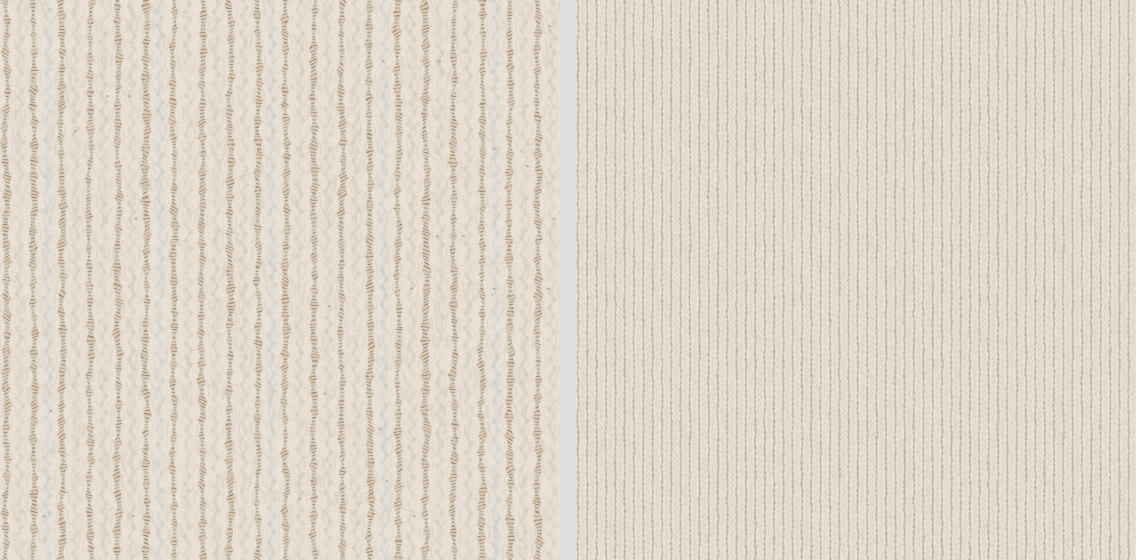
Left, the tile; right, the same tile 3 across and 3 down.
Write a three.js fragment shader that draws this texture.

```glsl
// Cream knitted cloth: wavy braids parted by narrow tan ladders of slanted stitches.
// Each ladder is a distance to a wandering line whose width swells to pointed knots;
// sheared wrapping noise gives the yarn grain, and a zigzag crease joins the braids.

varying vec2 vUv;

const float PI = 3.14159265;
const float COLUMNS = 20.0;        // ladders across
const float KNOTS = 32.0;          // swellings down each ladder
const float STITCHES = 160.0;      // dark stitches down each ladder
const float GRAIN_ROWS = 160.0;    // yarn strands down the cloth
const float GRAIN_SPLIT = 9.0;     // strand lengths per column
const float GRAIN_SLOPE = 18.0;    // strand tilt
const float BRAID_SWAY = 0.05;     // bend of the strands, in columns
const float LADDER_SHIFT = 0.21;   // first ladder, in columns
const float WANDER = 0.12;         // sideways drift, in columns
const float MIN_WIDTH = 0.052;     // half width between knots
const float KNOT_WIDTH = 0.10;     // extra half width at a knot
const float EDGE_SOFT = 0.035;
const float CREASE_SWING = 0.13;
const float FLECK_CHANCE = 0.02;

const vec3 CREAM = vec3(0.910, 0.880, 0.832);
const vec3 GROOVE = vec3(0.845, 0.808, 0.752);
const vec3 CREASE = vec3(0.815, 0.792, 0.742);
const vec3 TAN = vec3(0.845, 0.788, 0.712);
const vec3 STITCH = vec3(0.585, 0.510, 0.415);
const vec3 FLECK = vec3(0.640, 0.605, 0.560);

float hash(vec2 p, float seed) {
  vec3 h = fract(vec3(p.xyx + seed * 7.31) * vec3(0.1031, 0.1030, 0.0973));
  h += dot(h, h.yzx + 33.33);
  return fract((h.x + h.y) * h.z);
}

// Value noise that wraps after the given number of cells.
float noise(vec2 p, vec2 period, float seed) {
  vec2 i = floor(p);
  vec2 f = fract(p);
  f = f * f * (3.0 - 2.0 * f);
  vec2 a = mod(i, period);
  vec2 b = mod(i + 1.0, period);
  return mix(mix(hash(a, seed), hash(vec2(b.x, a.y), seed), f.x),
             mix(hash(vec2(a.x, b.y), seed), hash(b, seed), f.x), f.y);
}

// Smooth wrapping variation along one column.
float along(float column, float y, float cells, float seed) {
  return noise(vec2(column, y * cells), vec2(COLUMNS, cells), seed);
}

// Half width of one ladder side: pointed knots of random size.
float ladderWidth(float column, float y, float side) {
  float t = y * KNOTS + hash(vec2(column, 3.0), 1.0)
          + 0.45 * along(column, y, 24.0, 2.0)
          + 0.2 * along(column, y, 32.0, 3.0 + side);
  float knot = mod(floor(t + 0.5), KNOTS);
  float size = mix(0.45, 1.1, hash(vec2(column, knot), 5.0 + side));
  float swell = 1.0 - abs(sin(PI * t));
  return MIN_WIDTH + KNOT_WIDTH * size * swell
       + 0.05 * (along(column, y, 18.0, 8.0) - 0.35);
}

void main() {
  float y = vUv.y;
  float q = vUv.x * COLUMNS - LADDER_SHIFT;
  float column = mod(floor(q + 0.5), COLUMNS);
  float x = fract(q + 0.5) - 0.5;
  float seam = mod(floor(q), COLUMNS);
  float s = fract(q) - 0.5;

  // Fine steep yarn grain, leaning away from each ladder and swaying with the braids
  float lean = abs(x) + BRAID_SWAY * sin(2.0 * PI * KNOTS * y);
  vec2 strand = vec2(q * GRAIN_SPLIT, y * GRAIN_ROWS + GRAIN_SLOPE * lean);
  float grain = noise(strand, vec2(COLUMNS * GRAIN_SPLIT, GRAIN_ROWS), 11.0);
  float fuzz = noise(vec2(q * 18.0, y * 360.0), vec2(COLUMNS * 18.0, 360.0), 12.0);
  vec3 color = mix(CREAM, GROOVE, 0.6 * smoothstep(0.45, 1.0, grain));
  color += 0.022 * (fuzz - 0.5);

  // Zigzag crease with shaded folds between braids
  float wave = y * KNOTS + hash(vec2(seam, 5.0), 13.0) + 0.5 * along(seam, y, 20.0, 14.0);
  float zig = sin(2.0 * PI * wave);
  float d = s - CREASE_SWING * zig - 0.06 * (along(seam, y, 16.0, 15.0) - 0.5);
  float line = 1.0 - smoothstep(0.01, 0.06, abs(d));
  float fold = smoothstep(-0.02, 0.03, -d * zig) * (1.0 - smoothstep(0.04, 0.19, abs(d)));
  float strength = 0.4 + 0.6 * along(seam, y, 48.0, 16.0);
  color = mix(color, CREASE, strength * max(0.65 * line, 0.9 * fold * abs(zig)));

  // Rare faint specks caught in the crease
  vec2 cell = vec2(seam, floor(y * KNOTS));
  vec2 speck = vec2(s - 0.3 * (hash(cell, 17.0) - 0.5),
                    (fract(y * KNOTS) - 0.5) * COLUMNS / KNOTS);
  float fleck = step(hash(cell, 18.0), FLECK_CHANCE)
              * (1.0 - smoothstep(0.01, 0.09, length(speck * vec2(1.0, 1.3))));
  color = mix(color, FLECK, 0.7 * fleck);

  // Ladder outline and the soft shadow beside it
  float offset = x - WANDER * (along(column, y, 22.0, 19.0) - 0.5);
  float edge = abs(offset) - ladderWidth(column, y, step(0.0, offset));
  float ladder = 1.0 - smoothstep(-EDGE_SOFT, EDGE_SOFT, edge);
  color = mix(color, GROOVE, 0.3 * (1.0 - smoothstep(0.0, 0.06, edge)));

  // Thin slanted stitches, tilting one way then the other
  float tilt = 11.0 * (along(column, y, 32.0, 20.0) - 0.5);
  float phase = y * STITCHES + tilt * offset + 0.7 * along(column, y, 64.0, 21.0);
  float thread = smoothstep(0.35, 1.0, 0.5 + 0.5 * cos(2.0 * PI * phase));
  float wear = 0.15 + 0.75 * noise(vec2(q * 9.0, y * 180.0), vec2(COLUMNS * 9.0, 180.0), 22.0);
  vec3 tanColor = mix(TAN + 0.05 * (fuzz - 0.5), STITCH, thread * wear);
  color = mix(color, tanColor, ladder);

  gl_FragColor = vec4(color, 1.0);
}
```
